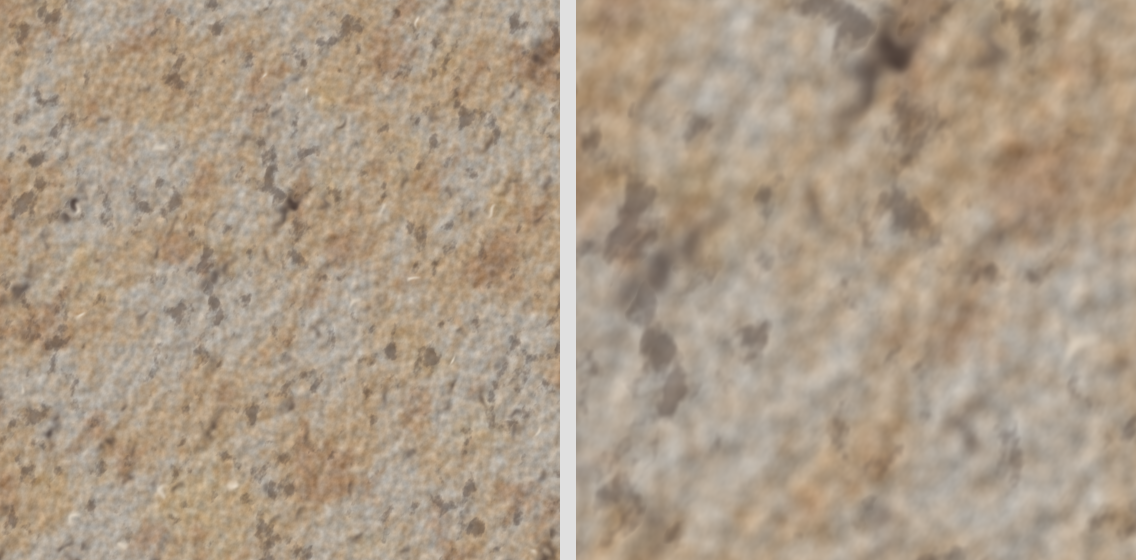
Left, the full canvas; right, a detail of the centre.
Give the GLSL for this texture, as a WebGL 1 fragment shader.

```glsl
precision highp float;
uniform vec2 u_resolution;

// Stone colours
const vec3 GREY = vec3(0.695, 0.655, 0.605);
const vec3 OCHRE = vec3(0.697, 0.607, 0.500);
const vec3 GOLD = vec3(0.730, 0.625, 0.465);
const vec3 RUST = vec3(0.605, 0.475, 0.375);
const vec3 SHADOW = vec3(0.260, 0.205, 0.185);
const vec3 CREAM = vec3(0.920, 0.870, 0.800);

// Feature sizes, in repeats per canvas
const float PATCH_FREQ = 5.5;
const float MOTTLE_FREQ = 17.0;
const float RELIEF_FREQ = 40.0;
const float GRAIN_FREQ = 88.0;
const float CREVICE_FREQ = 30.0;
const float CLEFT_FREQ = 5.5;
const float PIT_FREQ = 17.0;
const float FLECK_FREQ = 12.0;

// Strengths and directions
const float RELIEF_CONTRAST = 0.10;
const float GRAIN_CONTRAST = 0.08;
const float HUE_CONTRAST = 0.05;
const float CREVICE_DEPTH = 0.42;
const float SLANT = 1.10;
const float SLANT_JITTER = 0.9;
const vec2 STRETCH = vec2(0.72, 1.0);
const vec2 LIGHT_STEP = vec2(-0.006, 0.009);

vec2 hash2(vec2 p) {
  vec2 k = vec2(dot(p, vec2(127.1, 311.7)), dot(p, vec2(269.5, 183.3)));
  return fract(sin(k) * 43758.545);
}

vec2 rotate(vec2 p, float angle) {
  float c = cos(angle), s = sin(angle);
  return vec2(c * p.x + s * p.y, c * p.y - s * p.x);
}

float cornerSlope(vec2 cell, vec2 offset) {
  float angle = 6.2832 * hash2(cell).x;
  return dot(vec2(cos(angle), sin(angle)), offset);
}

// Gradient noise, centred on zero
float noise(vec2 p) {
  vec2 i = floor(p), f = fract(p);
  vec2 u = f * f * f * (f * (f * 6.0 - 15.0) + 10.0);
  vec2 e = vec2(1.0, 0.0);
  float low = mix(cornerSlope(i, f), cornerSlope(i + e, f - e), u.x);
  float high = mix(cornerSlope(i + e.yx, f - e.yx), cornerSlope(i + e.xx, f - e.xx), u.x);
  return mix(low, high, u.y);
}

float fbm(vec2 p) {
  float sum = 0.0, gain = 1.0;
  for (int i = 0; i < 4; i++) {
    sum += gain * noise(p);
    p = rotate(p, 0.6) * 2.03 + 17.3;
    gain *= 0.5;
  }
  return sum;
}

// Soft slanted ellipses in random cells; radii are in cell units
float scatter(vec2 p, vec2 radii, float density, float seed) {
  vec2 home = floor(p);
  float cover = 0.0;
  for (int y = -1; y <= 1; y++) {
    for (int x = -1; x <= 1; x++) {
      vec2 cell = home + vec2(float(x), float(y));
      vec2 place = hash2(cell + seed);
      vec2 traits = hash2(cell + seed + 41.7);
      float angle = SLANT + SLANT_JITTER * (traits.y - 0.5);
      vec2 d = rotate(p - cell - place, angle) / (radii * mix(0.7, 1.2, place.y));
      float strength = step(traits.x, density) * mix(0.6, 1.0, place.x);
      cover = max(cover, strength * exp(-dot(d, d)));
    }
  }
  return cover;
}

void main() {
  vec2 p = gl_FragCoord.xy / u_resolution.y;
  vec2 slanted = rotate(p, SLANT) * STRETCH;
  vec2 warp = vec2(noise(p * 42.0), noise(p * 42.0 + 71.0));
  vec2 rough = p + 0.016 * warp;

  // Weathered patches
  float mottle = fbm(slanted * MOTTLE_FREQ + 9.0);
  float stain = fbm(slanted * PATCH_FREQ + 3.0) + 0.6 * mottle;
  vec3 color = mix(GREY, OCHRE, smoothstep(-0.38, 0.38, stain));
  float gold = smoothstep(0.1, 0.6, fbm(p * 4.0 + 23.0));
  color = mix(color, GOLD, 0.6 * gold);
  float rust = smoothstep(0.12, 0.65, fbm(slanted * 12.0 + 51.0) + 0.3 * stain);
  color = mix(color, RUST, 0.6 * rust);

  // Lit relief and fine grain
  vec2 lightStep = rotate(LIGHT_STEP, SLANT) * STRETCH;
  float relief = fbm(slanted * RELIEF_FREQ) - fbm((slanted + lightStep) * RELIEF_FREQ);
  float grain = noise(p * GRAIN_FREQ + 5.0);
  color += RELIEF_CONTRAST * relief + GRAIN_CONTRAST * grain;
  color += HUE_CONTRAST * noise(p * 60.0 + 31.0) * vec3(0.7, -0.1, -0.9);

  // Clefts, with pits and crevices crowding around worn areas
  float worn = noise(p * 7.0 + 37.0);
  float clefts = scatter(rough * CLEFT_FREQ, vec2(0.22, 0.065), 0.28, 7.0);
  float pits = scatter(rough * PIT_FREQ, vec2(0.30, 0.13), 0.28, 19.0);
  float cracks = fbm(slanted * CREVICE_FREQ + 61.0) + 0.6 * worn;
  float crevices = smoothstep(0.22, 0.70, cracks);
  float broken = smoothstep(-0.35, 0.2, noise(p * 45.0 + 13.0));
  float dark = max(0.95 * clefts, 0.55 * pits) * mix(0.3, 1.0, broken);
  dark = max(dark, CREVICE_DEPTH * crevices);
  color = mix(color, SHADOW, dark);

  // Bright chips
  float flecks = scatter(rough * FLECK_FREQ, vec2(0.13, 0.06), 0.12, 83.0);
  color = mix(color, CREAM, 0.85 * flecks);

  gl_FragColor = vec4(clamp(color, 0.0, 1.0), 1.0);
}
```
